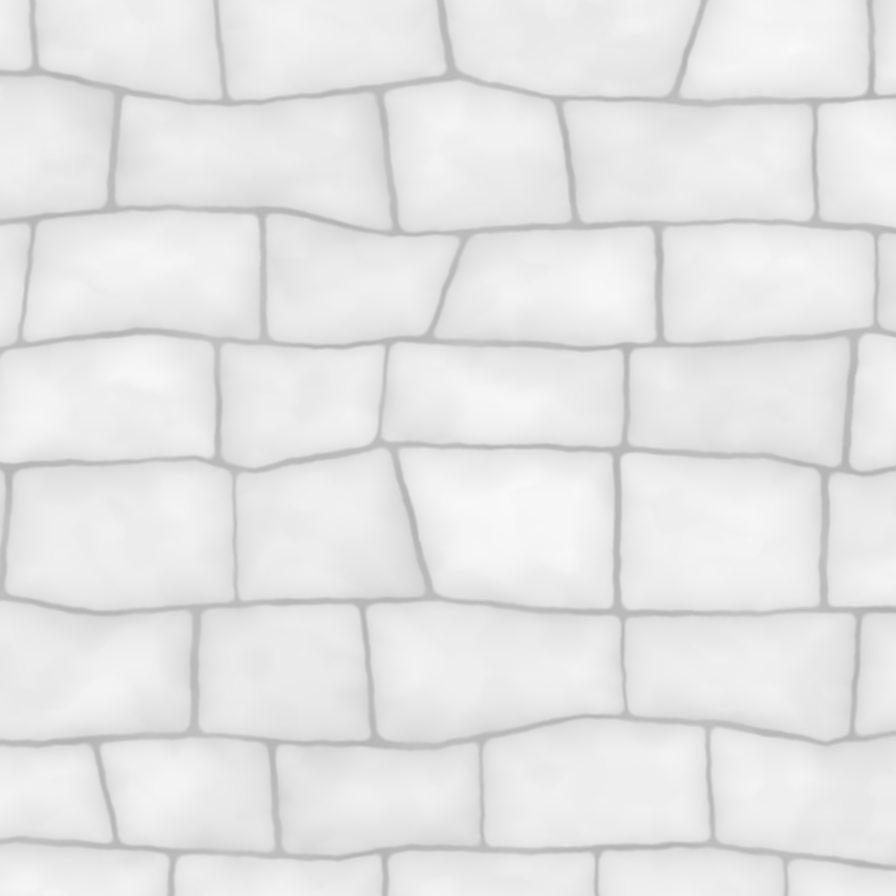
A Shadertoy shader for this texture:

```glsl
// Pale dry-stone wall: uneven courses of blocks parted by thin grey joints.
// Bent bed lines and slanted joints give a distance to the block edge, which
// shades the rim; soft cellular noise paints cloudy patches on each block.

const float COURSES = 7.0;        // courses per canvas height
const float BED_SPACING = 0.16;   // mean distance of bends in a bed line
const float BLOCK_WIDTH = 0.235;  // mean block length
const float JOINT_GREY = 0.735;
const float STONE_GREY = 0.912;

float hash(vec2 p) {
    vec3 q = fract(vec3(p.xyx) * 0.1031);
    q += dot(q, q.yzx + 33.33);
    return fract((q.x + q.y) * q.z);
}

// Layered sines, roughly -1 to 1
float ripple(vec2 p) {
    float sum = 0.0, amp = 0.5;
    for (int i = 0; i < 4; i++) {
        sum += amp * sin(p.x + 1.3 * sin(p.y + float(i))) ;
        p = mat2(1.2, 1.5, -1.5, 1.2) * p + 2.7;
        amp *= 0.6;
    }
    return sum;
}

// Cellular noise with blended cells, 0 to 1
float softCells(vec2 p, float sharpness) {
    vec2 cell = floor(p);
    float sum = 0.0, total = 0.0;
    for (int y = -1; y <= 1; y++)
    for (int x = -1; x <= 1; x++) {
        vec2 c = cell + vec2(x, y);
        vec2 toSeed = c + vec2(hash(c + 5.0), hash(c + 71.0)) - p;
        float weight = exp(-sharpness * dot(toSeed, toSeed));
        sum += weight * hash(c + 131.0);
        total += weight;
    }
    return sum / total;
}

float smoothMin(float a, float b, float k) {
    float h = max(k - abs(a - b), 0.0) / k;
    return min(a, b) - 0.25 * k * h * h;
}

// Bend number i of bed line k
vec2 bedNode(float i, float k) {
    float x = (i + 0.75 * (hash(vec2(i, k + 17.0)) - 0.5)) * BED_SPACING;
    float lift = 0.036 * (hash(vec2(i + 41.0, k)) - 0.5);
    float shift = 0.028 * (hash(vec2(k, 9.0)) - 0.5);
    return vec2(x, k / COURSES + 0.045 + lift + shift);
}

// Signed distance to bed line k, positive above it
float bedDistance(vec2 p, float k) {
    float first = floor(p.x / BED_SPACING) - 2.0;
    float nearest = 1.0, side = 1.0;
    vec2 a = bedNode(first, k);
    for (int i = 1; i <= 5; i++) {
        vec2 b = bedNode(first + float(i), k);
        vec2 ab = b - a, ap = p - a;
        float t = clamp(dot(ap, ab) / dot(ab, ab), 0.0, 1.0);
        nearest = min(nearest, length(ap - ab * t));
        if (p.x >= a.x && p.x < b.x) side = sign(ab.x * ap.y - ab.y * ap.x);
        a = b;
    }
    return nearest * side;
}

// Distance to the nearest upright joint (x) and block number (y)
vec2 jointDistance(vec2 p, float row) {
    float offset = 0.5 * mod(row, 2.0) + 0.45 * hash(vec2(row, 23.0));
    float middle = (row + 0.5) / COURSES + 0.045;
    float first = floor(p.x / BLOCK_WIDTH - offset) - 2.0;
    float nearest = 1.0, block = first;
    for (int i = 0; i <= 5; i++) {
        float j = first + float(i);
        float jitter = 0.42 * (hash(vec2(j, row + 3.0)) - 0.5);
        float lean = 2.0 * hash(vec2(j + 61.0, row)) - 1.0;
        float slope = 0.08 * lean + 0.3 * lean * lean * lean;
        float x = (j + offset + jitter) * BLOCK_WIDTH + slope * (p.y - middle);
        float halfWidth = mix(0.0015, 0.0042, hash(vec2(j, row + 87.0)));
        nearest = min(nearest, abs(p.x - x) * inversesqrt(1.0 + slope * slope) - halfWidth);
        if (p.x > x) block = j;
    }
    return vec2(nearest, block);
}

float stoneTone(vec2 p, vec2 id, float edge) {
    vec2 q = p + 7.0 * vec2(hash(id), hash(id + 19.0));
    q += 0.012 * vec2(ripple(q * 24.0), ripple(q.yx * 27.0 + 4.0));
    float tone = STONE_GREY + 0.024 * (hash(id + 37.0) - 0.5);
    tone += 0.026 * smoothstep(0.0, 0.055, edge);
    tone += 0.046 * (softCells(q * vec2(13.0, 18.0), 5.0) - 0.5);
    tone += 0.020 * (softCells(q * vec2(30.0, 42.0), 7.0) - 0.5);
    float rim = mix(0.007, 0.011, softCells(q * 20.0, 4.0));
    return tone - 0.055 * exp(-max(edge, 0.0) / rim);
}

void mainImage(out vec4 fragColor, in vec2 fragCoord) {
    float pixel = 1.0 / min(iResolution.x, iResolution.y);
    vec2 uv = fragCoord * pixel;

    // Hand-cut wobble of all edges
    vec2 p = uv + 0.0017 * vec2(ripple(uv * 55.0), ripple(uv.yx * 48.0 + 8.0));

    // Find the course, then the distances to its bounds
    float row = floor((p.y - 0.045) * COURSES);
    if (bedDistance(p, row) < 0.0) row -= 1.0;
    else if (bedDistance(p, row + 1.0) > 0.0) row += 1.0;
    float bedHalfWidth = 0.0028 + 0.0012 * ripple(uv * 17.0 + row);
    float bed = min(bedDistance(p, row), -bedDistance(p, row + 1.0)) - bedHalfWidth;
    vec2 joint = jointDistance(p, row);
    float edge = smoothMin(bed, joint.x, 0.012);

    // Blend stone into joint
    float tone = stoneTone(uv, vec2(joint.y, row), edge);
    float jointTone = JOINT_GREY + 0.03 * ripple(uv * 21.0 + 3.0);
    float soft = max(0.0025, pixel);
    float grey = mix(jointTone, tone, smoothstep(-soft, soft, edge - 0.0003));
    fragColor = vec4(vec3(min(grey, 0.975)), 1.0);
}
```
